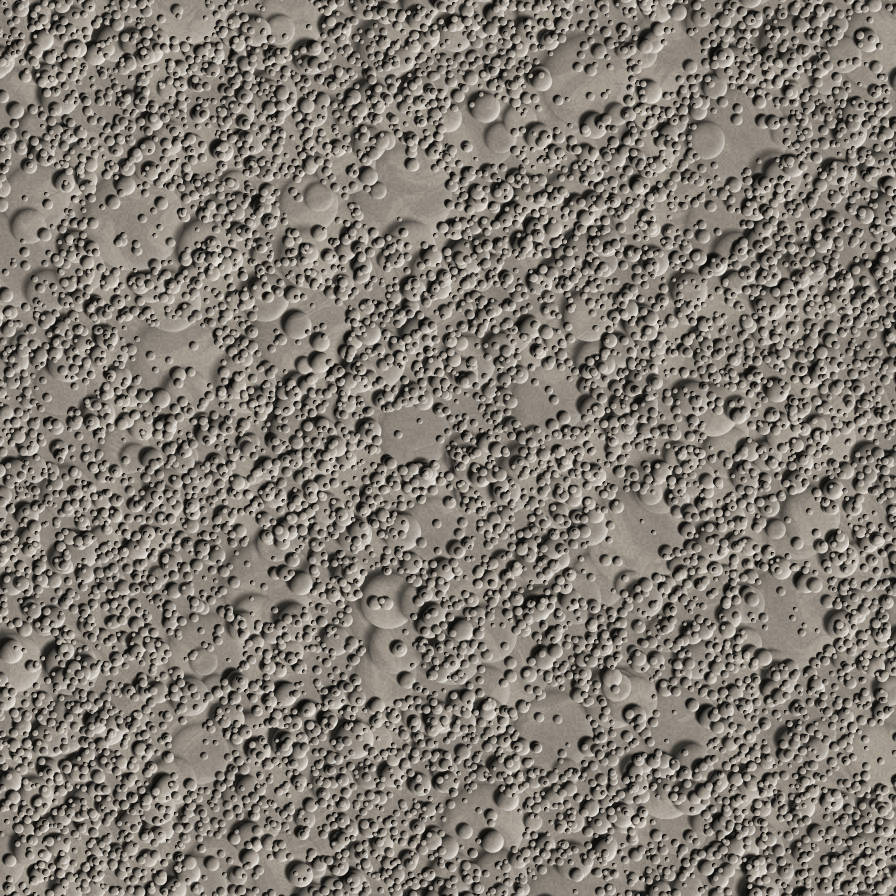
Reproduce this texture procedurally as a Shadertoy shader.

```glsl
const vec3 SHADOW = vec3(0.045, 0.045, 0.038);
const vec3 STONE = vec3(0.595, 0.562, 0.52);
const vec3 HIGHLIGHT = vec3(0.92, 0.91, 0.885);
const vec2 LIGHT = vec2(0.78, -0.626);   // towards the light

const int LAYERS = 6;
const float PLATE_CELLS = 8.0;           // grid of the largest discs
const float LAYER_RATIO = 1.62;          // each layer is finer by this
const float PLATE_SHARE = 0.58;
const float GRAIN_SHARE = 0.8;
const float GRAIN_ON_PLATE = 0.16;       // chance for grains on plates
const vec2 RADIUS = vec2(0.19, 0.46);    // in cells
const float PATCH_AMOUNT = 0.07;
const float SPECK_AMOUNT = 0.09;
const float SPECK_CELLS = 420.0;

vec3 hash3(vec2 p) {
    vec3 q = fract(p.xyx * vec3(0.1031, 0.1030, 0.0973));
    q += dot(q, q.yxz + 33.33);
    return fract((q.xxy + q.yzz) * q.zyx);
}

// Warped layered sines, about -1 to 1
float mottle(vec2 p) {
    mat2 turn = mat2(0.8, 0.6, -0.6, 0.8);
    float sum = 0.0, amp = 0.5;
    for (int i = 0; i < 6; i++) {
        p = turn * p + 0.7 * sin(p.yx * 1.3 + float(i));
        sum += amp * sin(p.x) * sin(p.y);
        p *= 1.9;
        amp *= 0.68;
    }
    return sum;
}

// Centre and radius of the disc of one cell, in canvas units
vec3 discIn(vec2 cell, float cells, int layer) {
    vec3 h = hash3(cell + float(layer) * 37.0 + 11.0);
    float bias = layer == 0 ? h.z : h.z * sqrt(h.z);
    return vec3(cell + h.xy, mix(RADIUS.x, RADIUS.y, bias)) / cells;
}

// Lays one lit disc and its cast shadow over the tone
float layDisc(float tone, vec2 p, vec3 disc, float roundness, float vigour, float pixel) {
    vec2 d = (p - disc.xy) / disc.z;
    float dist = length(d);
    if (dist > 1.9) return tone;

    float reach = mix(0.1, 0.46, roundness);
    float shade = 1.0 - smoothstep(0.8, 1.16, length(d + LIGHT * reach));
    tone *= 1.0 - shade * mix(0.5, 0.95, roundness) * vigour;

    float slope = pow(dist, mix(5.0, 0.8, roundness)) * mix(0.5, 1.2, roundness);
    float face = 1.0 + dot(d, LIGHT) * slope * vigour;
    float soft = 0.75 * pixel / disc.z;
    return mix(face, tone, smoothstep(1.0 - soft, 1.0 + soft, dist));
}

void mainImage(out vec4 fragColor, in vec2 fragCoord) {
    float pixel = 1.0 / iResolution.y;
    vec2 p = fragCoord * pixel;
    float tone = 0.98;
    float cells = PLATE_CELLS;
    vec3 plates[9];

    // Discs from large flat plates to small round grains
    for (int layer = 0; layer < LAYERS; layer++) {
        float roundness = min(float(layer) / 2.5, 1.0);
        for (int k = 0; k < 9; k++) {
            vec2 cell = floor(p * cells) + vec2(k % 3, k / 3) - 1.0;
            vec3 disc = discIn(cell, cells, layer);
            vec3 traits = hash3(cell + float(layer) * 53.0 + 171.0);
            float share = layer == 0 ? PLATE_SHARE : GRAIN_SHARE;

            if (layer > 1) {
                for (int j = 0; j < 9; j++) {
                    if (distance(disc.xy, plates[j].xy) < plates[j].z * 0.93)
                        share = GRAIN_ON_PLATE;
                }
            }
            bool present = traits.x < share;
            if (layer == 0) plates[k] = present ? disc : vec3(disc.xy, 0.0);
            if (present) {
                float vigour = mix(mix(0.45, 0.85, roundness), 1.0, traits.y);
                tone = layDisc(tone, p, disc, roundness, vigour, pixel);
            }
        }
        cells *= LAYER_RATIO;
    }

    // Pale crust patches and fine specks
    float stain = mottle(p * 34.0);
    float crust = smoothstep(0.05, 0.22, stain) - 0.4;
    float speck = hash3(floor(p * SPECK_CELLS) + 7.0).x - 0.5;
    vec3 stone = STONE * (1.0 + PATCH_AMOUNT * (crust + stain) + SPECK_AMOUNT * speck);

    // Tone 0 is shadow, 1 bare stone, 2 highlight
    vec3 color = mix(SHADOW, stone, clamp(tone, 0.0, 1.0));
    color = mix(color, HIGHLIGHT, clamp(tone - 1.0, 0.0, 1.0));
    fragColor = vec4(color, 1.0);
}
```
